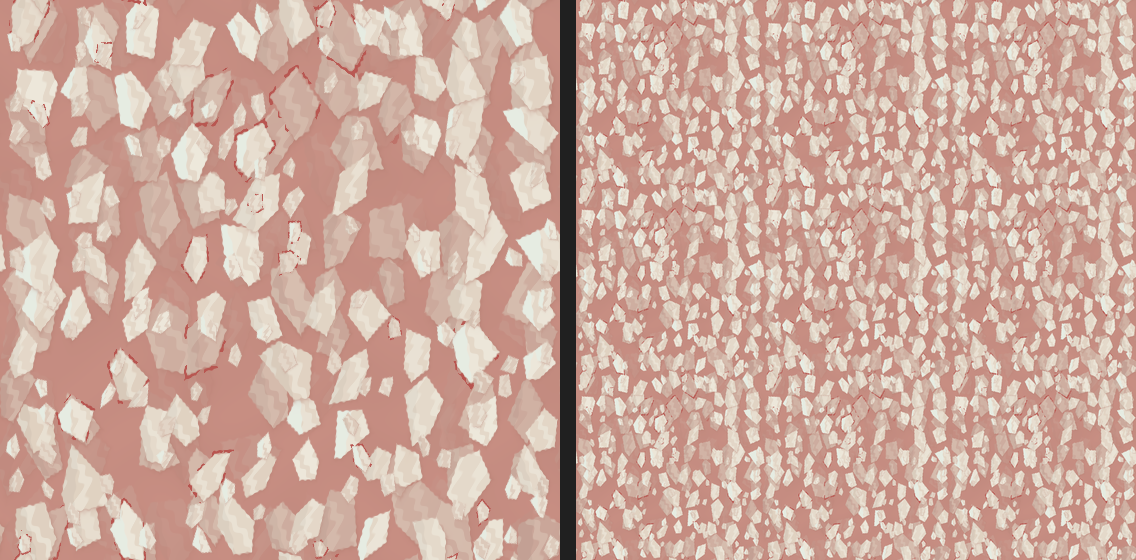
Left: one tile. Right: repeated 3 by 3.
Reproduce this texture procedurally as a WebGL 1 fragment shader.

```glsl
precision highp float;
uniform vec2 u_resolution;

#define TAU 6.2831853
#define GROUND vec3(0.772, 0.550, 0.505)
#define SHADOW vec3(0.690, 0.470, 0.420)
#define CRIMSON vec3(0.720, 0.330, 0.310)
#define ROSE vec3(0.790, 0.650, 0.600)
#define SAND vec3(0.850, 0.765, 0.705)
#define CREAM vec3(0.875, 0.815, 0.750)
#define IVORY vec3(0.930, 0.910, 0.860)
#define MINT vec3(0.890, 0.930, 0.900)
#define STRETCH vec2(0.80, 1.22)
#define RAGGED 0.035

float hash(vec2 p) {
  vec3 q = fract(p.xyx * vec3(0.1031, 0.1030, 0.0973));
  q += dot(q, q.yzx + 33.33);
  return fract((q.x + q.y) * q.z);
}

// Irregular five-sided chip, as an intersection of half planes
float chipDistance(vec2 q, vec2 key) {
  float d = -2.0;
  float turn = hash(key + 3.7);
  for (int i = 0; i < 5; i++) {
    float side = float(i);
    vec2 sideKey = key + side * vec2(7.31, 13.17);
    float angle = TAU * (side + turn + 0.65 * hash(sideKey + 1.9)) / 5.0;
    float reach = 0.75 + 0.5 * hash(sideKey + 5.3);
    d = max(d, dot(q, vec2(cos(angle), sin(angle))) - reach);
  }
  return d + RAGGED * sin(13.0 * q.x + 40.0 * turn) * sin(17.0 * q.y);
}

// Wavering brush strokes inside a chip
float strokes(vec2 q, float phase) {
  float bend = 1.4 * sin(2.6 * q.y + 9.0 * phase) + 0.7 * sin(8.0 * q.y - 5.0 * q.x);
  return sin(4.2 * q.x + 1.3 * q.y + 40.0 * phase + bend);
}

// Facets and strokes give each chip flat patches of nearby tones
vec3 chipColor(vec2 q, vec2 key, vec3 dark, vec3 light, float blur) {
  float tone = hash(key + 11.3);
  float phase = hash(key + 17.9);
  vec3 color = mix(dark, light, tone);
  float soft = blur * 4.0 + 0.03;
  float patchMask = smoothstep(-soft, soft, strokes(q, phase) - 0.45);
  color = mix(color, mix(light, dark, step(0.45, tone)), 0.65 * patchMask);
  float split = q.x + 0.3 * (phase - 0.5) * q.y + 0.35;
  float facet = 1.0 - smoothstep(-blur, blur, split + 0.05 * sin(9.0 * q.y));
  vec3 facetColor = mix(color * 0.965, mix(light, MINT, 0.7), step(0.55, tone) * step(0.85, light.g));
  return mix(color, facetColor, facet * step(0.3, phase));
}

// One wrapped grid of scattered chips, painted over the color below
vec3 scatter(vec3 color, vec2 uv, float count, float size, float presence,
             vec3 dark, vec3 light, float opacity) {
  vec2 grid = uv * count;
  vec2 home = floor(grid);
  for (int j = -1; j <= 1; j++) {
    for (int i = -1; i <= 1; i++) {
      vec2 cell = home + vec2(float(i), float(j));
      vec2 key = mod(cell, count) * vec2(3.13, 5.71) + count * vec2(31.7, 57.3);
      if (hash(key) > presence) continue;
      vec2 center = cell + 0.22 + 0.56 * vec2(hash(key + 21.1), hash(key + 27.7));
      float radius = size * mix(0.78, 1.18, hash(key + 33.1));
      vec2 q = (grid - center) / (radius * STRETCH);
      q.x += 0.9 * (hash(key + 39.7) - 0.5) * q.y;
      if (dot(q, q) > 9.0) continue;

      float blur = count / (radius * min(u_resolution.x, u_resolution.y));
      float d = chipDistance(q, key);
      float lowerSide = smoothstep(-0.1, 0.6, dot(q, vec2(0.55, -0.6)));
      float shade = exp(-12.0 * max(d, 0.0)) * lowerSide;
      color = mix(color, SHADOW, 0.5 * opacity * shade);

      // Rare red slivers beside a chip
      float sliver = 1.0 - smoothstep(0.04, 0.04 + blur, abs(d - 0.1));
      float broken = smoothstep(0.2, 0.3, strokes(q.yx, hash(key + 45.1)));
      color = mix(color, CRIMSON, sliver * broken * opacity * step(0.92, hash(key + 51.3)));

      float cover = 1.0 - smoothstep(-blur, blur, d);
      color = mix(color, chipColor(q, key, dark, light, blur), cover * opacity);
    }
  }
  return color;
}

void main() {
  vec2 uv = gl_FragCoord.xy / u_resolution;

  // Ground with a faint drift of tone
  vec2 wave = TAU * uv;
  float drift = sin(3.0 * wave.x + 2.0 * sin(2.0 * wave.y)) * sin(4.0 * wave.y + sin(3.0 * wave.x));
  vec3 color = GROUND * (1.0 + 0.012 * drift);

  // Sunken smudges, dull chips, bright chips, small crumbs
  color = scatter(color, uv, 8.0, 0.36, 0.70, GROUND, ROSE, 0.45);
  color = scatter(color, uv, 9.0, 0.34, 0.82, ROSE, SAND, 0.95);
  color = scatter(color, uv, 10.0, 0.33, 0.76, CREAM, IVORY, 1.0);
  color = scatter(color, uv, 18.0, 0.26, 0.36, SAND, IVORY, 1.0);

  gl_FragColor = vec4(color, 1.0);
}
```
